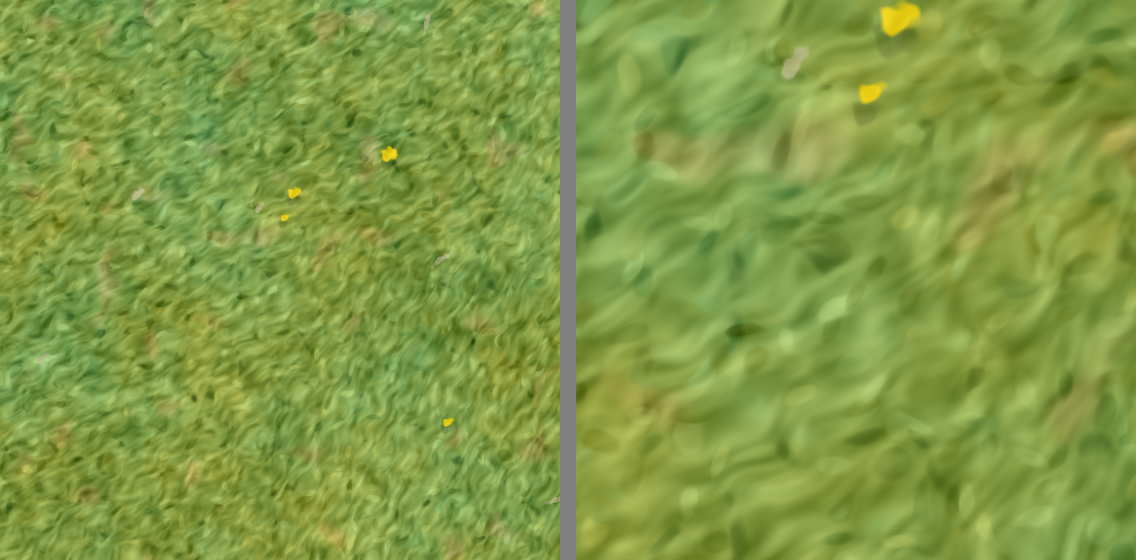
Left, the full canvas; right, a detail of the centre.
Write a Shadertoy shader that draws this texture.

```glsl
#define GRASS vec3(0.497, 0.607, 0.270)
#define TONE_RANGE vec3(0.245, 0.235, 0.215)
#define HUE_SHIFT vec3(0.11, 0.005, -0.07)
#define FLOWER vec3(0.96, 0.84, 0.08)
#define STRAW vec3(0.76, 0.74, 0.58)
#define LEAF_FREQ 44.0
#define BLADE_FREQ vec2(30.0, 68.0)
#define FLAT_ANGLE 0.55
#define STEEP_ANGLE 1.05
#define FLOWER_COUNT 4
#define STRAW_COUNT 6

vec2 hash2(vec2 p) {
    vec3 q = fract(p.xyx * vec3(0.1031, 0.1030, 0.0973));
    q += dot(q, q.yzx + 33.33);
    return fract((q.xx + q.yz) * q.zy);
}

mat2 rotation(float a) {
    float c = cos(a), s = sin(a);
    return mat2(c, -s, s, c);
}

float cornerSlope(vec2 cell, vec2 offset) {
    float a = 6.2832 * hash2(cell + 137.0).x;
    return dot(vec2(cos(a), sin(a)), offset);
}

float gradientNoise(vec2 p) {
    vec2 i = floor(p), f = fract(p);
    vec2 u = f * f * f * (f * (f * 6.0 - 15.0) + 10.0);
    vec2 e = vec2(1.0, 0.0);
    return mix(mix(cornerSlope(i, f), cornerSlope(i + e, f - e), u.x),
               mix(cornerSlope(i + e.yx, f - e.yx), cornerSlope(i + 1.0, f - 1.0), u.x), u.y);
}

// Streaky noise stretched along one direction
float blades(vec2 p, float angle) {
    vec2 q = rotation(angle) * p * BLADE_FREQ;
    return gradientNoise(q) + 0.5 * gradientNoise(q * vec2(1.7, 1.9) + 41.0);
}

// Overlapping oval leaves: x is the tone, y the hue, both around zero
vec2 leaves(vec2 p, float angle) {
    vec2 cell = floor(p), result = vec2(0.0);
    for (int y = -1; y <= 1; y++)
    for (int x = -1; x <= 1; x++) {
        vec2 id = cell + vec2(x, y);
        vec2 look = hash2(id + 19.0);
        vec2 shape = hash2(id + 73.0);
        vec2 q = rotation(angle + 1.8 * (shape.x - 0.5)) * (p - id - hash2(id));
        float d = length(q * vec2(1.0, mix(1.5, 2.7, shape.y)));
        result = mix(result, look - 0.5, smoothstep(0.62, 0.36, d));
    }
    return result;
}

// Soft oval mark with a ragged outline
float mark(vec2 p, vec2 radius, float angle) {
    float ragged = 0.6 * gradientNoise(p * 110.0);
    return smoothstep(1.25, 0.65, length(rotation(angle) * p / radius) + ragged);
}

void mainImage(out vec4 fragColor, in vec2 fragCoord) {
    vec2 p = fragCoord / iResolution.y;
    vec2 bend = vec2(gradientNoise(p * 24.0), gradientNoise(p * 24.0 + 57.0));
    vec2 q = p + 0.012 * bend;

    // Broad patches, and blades standing steeper toward the lower right
    float patches = gradientNoise(p * 3.5 + 8.0) + 0.6 * gradientNoise(p * 9.0 + 31.0);
    float steep = smoothstep(-0.3, 0.6, p.x - p.y + 0.5 * gradientNoise(p * 4.0 + 3.0));
    float angle = mix(FLAT_ANGLE, STEEP_ANGLE, step(0.5, steep));

    // Turf tone from blades, leaves and patches
    float streaks = mix(blades(q, FLAT_ANGLE), blades(q + 5.0, STEEP_ANGLE), steep);
    streaks /= length(vec2(steep, 1.0 - steep));
    vec2 leaf = mix(leaves(q * LEAF_FREQ, FLAT_ANGLE),
                    leaves(q * LEAF_FREQ, STEEP_ANGLE), steep);
    float clumps = gradientNoise(q * 19.0 + 77.0);
    float tone = 0.85 * streaks + 0.75 * leaf.x + 0.4 * clumps + 0.3 * patches;
    float hue = 0.9 * gradientNoise(p * 4.5 + 91.0) + 0.5 * leaf.y
              + 0.5 * gradientNoise(q * 15.0 + 23.0) + 0.25 * (0.5 - p.y);
    vec3 color = GRASS + TONE_RANGE * tone + HUE_SHIFT * hue;

    // Shaded gaps and dry brownish tufts
    float gap = smoothstep(0.28, 0.5, gradientNoise(q * 36.0 + 11.0));
    color -= vec3(0.13, 0.12, 0.08) * gap * smoothstep(0.3, -0.2, tone);
    float dry = smoothstep(0.25, 0.5, gradientNoise(q * 13.0 + 63.0));
    color += vec3(0.08, -0.01, 0.03) * dry;

    // Pale dead blades
    for (int i = 0; i < STRAW_COUNT; i++) {
        vec2 spot = hash2(vec2(i, 5.0) + 211.0);
        vec2 size = vec2(mix(0.010, 0.026, spot.x), 0.005);
        color = mix(color, STRAW + 0.1 * streaks, 0.7 * mark(q - spot, size, 0.3 + spot.y));
    }

    // Small yellow flowers, the first one largest
    for (int i = 0; i < FLOWER_COUNT; i++) {
        vec2 spot = mix(vec2(0.08), vec2(0.92), hash2(vec2(i, 9.0) + 307.0));
        float size = 0.017 / (1.0 + 0.4 * float(i));
        float shade = mark(p - spot + vec2(0.003, 0.012), vec2(size), 0.0);
        color = mix(color, color * 0.75, 0.6 * shade);
        color = mix(color, FLOWER + 0.12 * streaks, 0.9 * mark(p - spot, size * vec2(1.0, 0.7), 0.4));
    }

    fragColor = vec4(clamp(color, 0.0, 1.0), 1.0);
}
```
